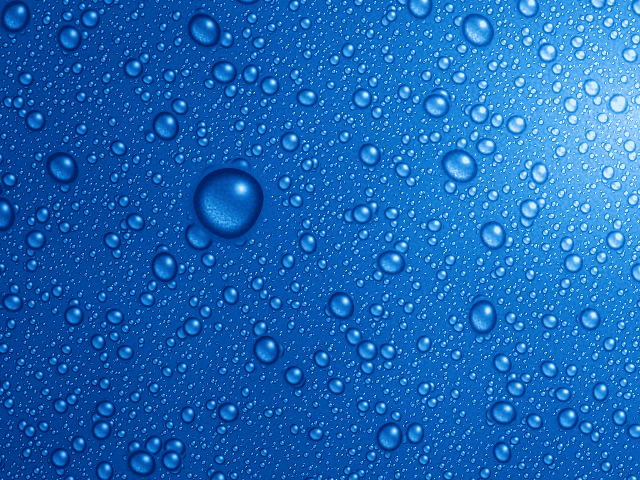
Give the GLSL for this texture, as a Shadertoy shader.

```glsl
const vec2 GLOW_CENTER = vec2(1.32, 0.76);
const vec2 FOCUS_CENTER = vec2(0.85, 0.42);
const vec2 LIGHT_DIR = vec2(0.6, 0.8);
const int LAYERS = 5;

vec2 hash2(vec2 p) {
    vec3 a = fract(p.xyx * vec3(0.1031, 0.1030, 0.0973));
    a += dot(a, a.yzx + 33.33);
    return fract((a.xx + a.yz) * a.zy);
}

float gradientNoise(vec2 p) {
    vec2 i = floor(p), f = fract(p);
    vec2 u = f * f * f * (f * (f * 6.0 - 15.0) + 10.0);
    vec2 o = vec2(0.0, 1.0);
    float a = dot(hash2(i) * 2.0 - 1.0, f);
    float b = dot(hash2(i + o.yx) * 2.0 - 1.0, f - o.yx);
    float c = dot(hash2(i + o) * 2.0 - 1.0, f - o);
    float d = dot(hash2(i + 1.0) * 2.0 - 1.0, f - 1.0);
    return mix(mix(a, b, u.x), mix(c, d, u.x), u.y);
}

mat2 rotation(float angle) {
    float c = cos(angle), s = sin(angle);
    return mat2(c, s, -s, c);
}

// Tone 0 is deep navy, tone 6 is near white
vec3 blueRamp(float tone) {
    vec3 color = vec3(0.00, 0.13, 0.40);
    color = mix(color, vec3(0.00, 0.24, 0.57), clamp(tone, 0.0, 1.0));
    color = mix(color, vec3(0.02, 0.35, 0.71), clamp(tone - 1.0, 0.0, 1.0));
    color = mix(color, vec3(0.06, 0.49, 0.83), clamp(tone - 2.0, 0.0, 1.0));
    color = mix(color, vec3(0.25, 0.64, 0.93), clamp(tone - 3.0, 0.0, 1.0));
    color = mix(color, vec3(0.52, 0.77, 0.98), clamp(tone - 4.0, 0.0, 1.0));
    return mix(color, vec3(0.82, 0.93, 1.00), clamp(tone - 5.0, 0.0, 1.0));
}

// Lit sheet under the water
float sheetTone(vec2 p) {
    float glow = exp(-1.6 * length(p - GLOW_CENTER));
    float grain = gradientNoise(p * 170.0) * (0.3 + 0.9 * glow);
    return 0.55 + 4.9 * glow + grain + 0.3 * gradientNoise(p * 4.0);
}

// Nearest drop of a jittered grid: xy = position in drop radii, z = radius
vec3 nearestDrop(vec2 p, float cell, float density, float seed) {
    mat2 turn = rotation(0.45 + seed * 0.13);
    vec2 grid = turn * p / cell + seed * 17.3;
    vec2 id = floor(grid);
    vec3 best = vec3(9.0, 9.0, cell);
    for (int y = -1; y <= 1; y++)
    for (int x = -1; x <= 1; x++) {
        vec2 c = id + vec2(x, y);
        vec2 jitter = hash2(c + seed * 41.0);
        vec2 pick = hash2(c + seed * 23.0 + 71.0);
        if (pick.x > density) continue;
        float radius = mix(0.16, 0.31, pick.y * pick.y);
        vec2 q = (grid - c - mix(vec2(0.15), vec2(0.85), jitter)) * turn / radius;
        mat2 tilt = rotation(jitter.x * 2.0);
        q = (tilt * q * vec2(1.0, 1.0 + 0.22 * pick.y)) * tilt;
        if (dot(q, q) < dot(best.xy, best.xy)) best = vec3(q, radius * cell);
    }
    return best;
}

// Paints one drop with a dry ring, a soft shadow, a dark rim and a highlight
float paintDrop(float tone, float sheet, vec2 q, float radius, float blur) {
    float big = smoothstep(0.008, 0.05, radius);
    q *= 1.0 + 0.12 * big * gradientNoise(q * 0.9 + radius * 900.0);
    float d = length(q);
    float edge = blur / radius;
    float along = dot(q, LIGHT_DIR);
    float dry = 1.0 - smoothstep(1.05, 1.3, d);
    float shadow = 0.7 * (1.0 - smoothstep(0.75, 1.3, length(q + LIGHT_DIR * 0.12)));
    tone = mix(tone, sheet - shadow, dry);

    float rim = smoothstep(0.6, 0.95, d);
    float inner = smoothstep(-0.2, 0.6, -along) * (1.0 - smoothstep(0.6, 0.92, d));
    float sparkle = 1.0 + 1.3 * big * gradientNoise(q * radius * 230.0);
    float size = mix(0.36, 0.18, big) + 0.2 * min(edge, 1.0);
    vec2 s = (q - vec2(0.36, 0.40)) / size;
    float spot = exp(-dot(s, s));
    float halo = exp(-dot(s, s) * 0.2);
    float body = sheet - 0.2 - 1.6 * rim - 0.35 * along;
    body += 1.9 * inner * sparkle + 3.6 * spot + 0.9 * halo;
    return mix(tone, body, 1.0 - smoothstep(1.0 - edge, 1.0 + edge, d));
}

void mainImage(out vec4 fragColor, in vec2 fragCoord) {
    vec2 p = fragCoord / iResolution.y;
    float sheet = sheetTone(p);
    float defocus = smoothstep(0.45, 1.05, length((p - FOCUS_CENTER) * vec2(0.9, 1.15)));
    float blur = 0.6 / iResolution.y + 0.0022 * defocus;

    // Mist first, then ever larger and sparser drops
    float tone = sheet;
    float cell = 0.0145;
    for (int i = 0; i < LAYERS; i++) {
        float level = float(i);
        vec3 drop = nearestDrop(p, cell, 0.92 - 0.025 * level * level, level + 1.0);
        tone = paintDrop(tone, sheet, drop.xy, drop.z, blur);
        cell *= 1.72;
    }

    // The single largest drop
    float mainRadius = 0.073;
    vec2 mainCenter = vec2(0.477, 0.578);
    tone = paintDrop(tone, sheet, (p - mainCenter) / mainRadius, mainRadius, blur);

    fragColor = vec4(blueRamp(tone), 1.0);
}
```
